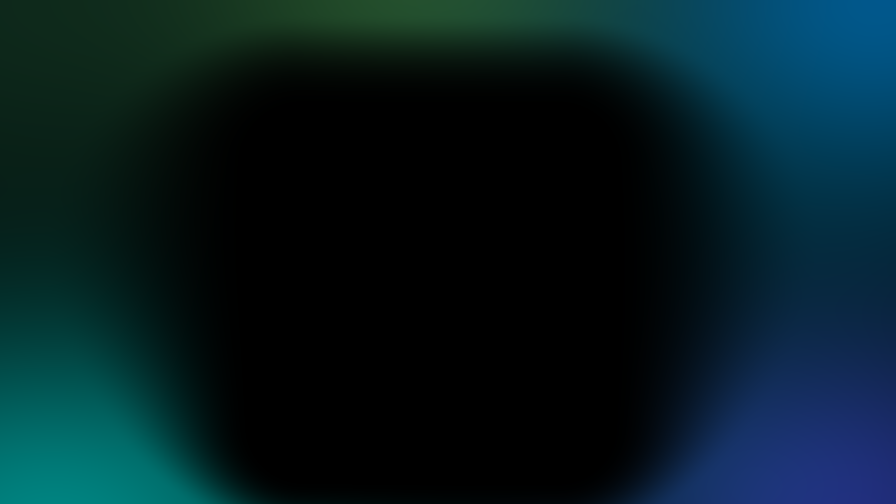
Reproduce this background procedurally as a WebGL 2 fragment shader.

```glsl
#version 300 es
precision highp float;

uniform vec2 u_resolution;
out vec4 fragColor;

#define TEAL     vec3(0.00, 0.52, 0.51)
#define MOSS     vec3(0.13, 0.25, 0.12)
#define FOREST   vec3(0.05, 0.15, 0.10)
#define AZURE    vec3(0.00, 0.30, 0.51)
#define INDIGO   vec3(0.13, 0.14, 0.45)
#define DEEP_SEA vec3(0.00, 0.10, 0.10)
#define VOID_MIN vec2(0.50, 0.05)
#define VOID_MAX vec2(1.21, 0.78)
#define VOID_ROUNDING 0.10
#define EDGE_SOFTNESS 0.17
#define SIDE_SOFTNESS 0.25

const float PI = 3.14159265;

// Elliptical Gaussian light
float glow(vec2 uv, vec2 center, vec2 radius) {
    vec2 q = (uv - center) / radius;
    return exp(-dot(q, q));
}

float roundedBox(vec2 p, vec2 halfSize, float rounding) {
    vec2 q = abs(p) - halfSize + rounding;
    return length(max(q, 0.0)) + min(max(q.x, q.y), 0.0) - rounding;
}

void main() {
    vec2 uv = gl_FragCoord.xy / u_resolution;
    vec2 p = uv * vec2(16.0 / 9.0, 1.0);

    // Coloured lights around the border
    vec3 color = TEAL * glow(uv, vec2(0.06, -0.06), vec2(0.35, 0.42));
    color += MOSS * glow(uv, vec2(0.48, 1.04), vec2(0.25, 0.32));
    color += FOREST * glow(uv, vec2(0.0, 1.0), vec2(0.40, 0.50));
    color += AZURE * glow(uv, vec2(1.0, 1.03), vec2(0.30, 0.40));
    color += INDIGO * glow(uv, vec2(0.95, -0.03), vec2(0.27, 0.38));
    color += DEEP_SEA * glow(uv, vec2(0.85, 0.55), vec2(0.40, 0.50));
    color += DEEP_SEA * 0.7 * glow(uv, vec2(0.75, 0.0), vec2(0.18, 0.30));

    // Dark centre, with a wider fade along the left and right sides
    vec2 center = 0.5 * (VOID_MIN + VOID_MAX);
    vec2 halfSize = 0.5 * (VOID_MAX - VOID_MIN);
    float d = roundedBox(p - center, halfSize, VOID_ROUNDING);
    float softness = EDGE_SOFTNESS + SIDE_SOFTNESS * sin(PI * uv.y);
    color *= smoothstep(0.0, softness, d);

    fragColor = vec4(color, 1.0);
}
```
